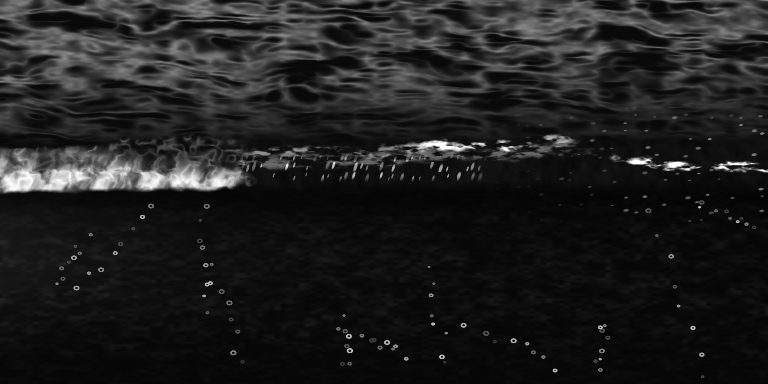
Give the GLSL for this texture, as a Shadertoy shader.

```glsl
// Monochrome shore: rippled sea, a breaking foam wave and dark wet sand with bubble trails.

float hash(vec2 p) {
    vec3 q = fract(vec3(p.xyx) * 0.1031);
    q += dot(q, q.yzx + 33.33);
    return fract((q.x + q.y) * q.z);
}

float noise(vec2 p) {
    vec2 i = floor(p), f = fract(p);
    f = f * f * (3.0 - 2.0 * f);
    return mix(mix(hash(i), hash(i + vec2(1, 0)), f.x),
               mix(hash(i + vec2(0, 1)), hash(i + vec2(1, 1)), f.x), f.y);
}

float fbm(vec2 p) {
    float sum = 0.0, amp = 0.53;
    for (int i = 0; i < 4; i++) {
        sum += amp * noise(p);
        p = mat2(1.6, 1.1, -1.1, 1.6) * p + 17.3;
        amp *= 0.5;
    }
    return sum;
}

// Soft window: one between lo and hi, fading over the given softness.
float window(float v, float lo, float hi, float soft) {
    return smoothstep(lo - soft, lo + soft, v) * (1.0 - smoothstep(hi - soft, hi + soft, v));
}

// Slanted, flattened wavelets that shrink with distance.
float seaTone(vec2 p) {
    float depth = p.y - 0.62;
    vec2 q = vec2(p.x * 10.0, 46.0 * depth - 8.0 * depth * depth);
    q.y += 1.6 * p.x + 2.4 * (fbm(vec2(p.x * 5.0, p.y * 11.0)) - 0.5);
    float swell = noise(q * vec2(0.8, 0.75));
    float ridge = 1.0 - abs(2.0 * noise(q + vec2(0.0, swell * 1.5)) - 1.0);
    float fine = 1.0 - abs(2.0 * noise(q * vec2(2.1, 1.9) + 31.0) - 1.0);
    float crest = 0.48 * ridge + 0.3 * fine + 0.22 * swell;
    float light = smoothstep(0.36, 0.92, crest);
    float fade = smoothstep(0.62, 0.88, p.y + 0.04 * (1.0 - p.x));
    float grain = 0.8 + 0.4 * noise(p * vec2(60.0, 150.0));
    return 0.035 + light * grain * mix(0.1, 0.43, fade);
}

float sandTone(vec2 p) {
    float sheen = exp(-2.2 * p.x) * window(p.y, 0.2, 0.5, 0.16);
    float grain = noise(p * vec2(65.0, 150.0)) * noise(p * vec2(24.0, 70.0) + 9.0);
    float glow = window(p.y, 0.1, 0.42, 0.1);
    return 0.022 + 0.065 * sheen + grain * (0.035 + 0.05 * glow);
}

// Randomly placed elongated drops, one candidate per cell.
float drops(vec2 p, vec2 cells, float density, vec2 radius) {
    vec2 q = p * cells, id = floor(q);
    vec2 jitter = vec2(hash(id + 3.1), hash(id + 7.7)) * 0.5 + 0.25;
    vec2 d = (q - id - jitter) / cells;
    d.x -= 0.3 * d.y;
    float size = 0.5 + 0.7 * hash(id + 13.0);
    float shape = 1.0 - smoothstep(0.5, 1.2, length(d / (radius * size)));
    return shape * step(hash(id + 21.0), density) * (0.4 + 0.6 * hash(id + 5.0));
}

// Churning foam of the broken wave on the left.
float foamTone(vec2 p, out float cover) {
    float ragged = fbm(p * vec2(22.0, 30.0)) - 0.5;
    float top = 0.615 + 0.025 * smoothstep(0.15, 0.4, p.x) + 0.045 * ragged;
    float bottom = 0.498 + 0.018 * p.x + 0.018 * ragged;
    cover = window(p.y, bottom, top, 0.007) * (1.0 - smoothstep(0.59, 0.65, p.x + 0.12 * ragged));
    float puffs = fbm(p * vec2(34.0, 28.0) + ragged);
    float lace = 1.0 - abs(2.0 * noise(p * vec2(55.0, 65.0) + 2.0 * ragged) - 1.0);
    float core = 1.0 - smoothstep(0.55, 0.63, p.y + 0.03 * smoothstep(0.2, 0.5, p.x));
    float bright = smoothstep(0.24, 0.72, puffs) * 0.75 + 0.25 * lace;
    return mix(0.04 + 0.5 * lace * lace * puffs, 0.12 + 0.88 * bright, core);
}

// Thin broken strip of foam around a given height.
float foamStrip(vec2 p, float height, float width) {
    float wobble = fbm(vec2(p.x * 26.0, p.y * 30.0)) - 0.5;
    float body = 1.0 - smoothstep(0.3, 1.0, abs(p.y - height + 0.025 * wobble) / width);
    return body * smoothstep(0.38, 0.66, fbm(p * vec2(32.0, 85.0) + 4.0));
}

// Bubble rings scattered along one line from a to b.
float bubbleTrail(vec2 p, vec2 a, vec2 b, float seed) {
    float sum = 0.0;
    for (int i = 0; i < 8; i++) {
        vec2 id = vec2(float(i), seed);
        vec2 jitter = vec2(hash(id), hash(id + 40.0)) - 0.5;
        vec2 d = p - mix(a, b, float(i) / 7.0) - jitter * vec2(0.035, 0.03);
        float radius = mix(0.002, 0.008, hash(id + 80.0));
        float dist = length(d * vec2(1.0, 1.25));
        float ring = 1.0 - smoothstep(0.001, 0.0038, abs(dist - radius * 0.75));
        sum = max(sum, ring * mix(0.2, 0.75, hash(id + 60.0)));
    }
    return sum;
}

void mainImage(out vec4 fragColor, in vec2 fragCoord) {
    vec2 p = fragCoord / iResolution.y;
    p.x *= 2.0 * iResolution.y / iResolution.x;

    // Water, dark wave face and sand
    float crest = 0.605 + 0.017 * smoothstep(0.95, 1.15, p.x) + 0.018 * smoothstep(1.32, 1.5, p.x);
    float tone = mix(sandTone(p), seaTone(p), smoothstep(0.61, 0.66, p.y));
    float face = window(p.y, 0.51, 0.63, 0.02) * smoothstep(0.55, 0.7, p.x);
    tone = mix(tone, 0.02 + 0.07 * fbm(p * vec2(50.0, 35.0)), face);
    tone *= 1.0 - 0.4 * window(p.y, 0.46, 0.51, 0.03);

    // Spray on the face and loose flecks to the right
    float faceSpan = window(p.x, 0.63, 1.25, 0.06);
    float spray = drops(p, vec2(58.0, 38.0), 0.5, vec2(0.0045, 0.012));
    tone += 0.7 * spray * faceSpan * window(p.y, 0.533, 0.59, 0.012);
    float loose = drops(p + 3.0, vec2(36.0, 48.0), 0.24, vec2(0.007, 0.004));
    tone += 0.45 * loose * smoothstep(1.2, 1.8, p.x) * window(p.y, 0.43, 0.7, 0.04);

    // Crest strips
    float crestSpan = window(p.x, 0.6, 1.5, 0.02);
    float crestGain = 0.5 + 0.5 * window(p.x, 1.08, 1.4, 0.07);
    tone += crestGain * crestSpan * foamStrip(p, crest, 0.018);
    tone += 0.35 * crestSpan * foamStrip(p + vec2(0.7, 0.0), crest - 0.025, 0.022);
    float tail = 0.602 - 0.038 * smoothstep(1.48, 1.8, p.x);
    tone += smoothstep(1.48, 1.7, p.x) * 1.1 * foamStrip(p, tail, 0.014);

    // Broken wave
    float cover;
    float foam = foamTone(p, cover);
    tone = mix(tone, foam, cover);

    // Bubble trails on the sand
    vec4 trails[11] = vec4[11](
        vec4(0.22, 0.385, 0.14, 0.25), vec4(0.38, 0.45, 0.21, 0.25),
        vec4(0.53, 0.45, 0.53, 0.20), vec4(0.55, 0.31, 0.63, 0.06),
        vec4(1.125, 0.295, 1.16, 0.05), vec4(0.88, 0.17, 0.91, 0.04),
        vec4(0.94, 0.13, 1.05, 0.08), vec4(1.22, 0.15, 1.46, 0.05),
        vec4(1.57, 0.16, 1.56, 0.04), vec4(1.70, 0.44, 1.835, 0.03),
        vec4(1.82, 0.47, 1.97, 0.40));
    for (int i = 0; i < 11; i++)
        tone = max(tone, bubbleTrail(p, trails[i].xy, trails[i].zw, float(i) + 1.0));

    fragColor = vec4(vec3(clamp(tone, 0.0, 1.0)), 1.0);
}
```
